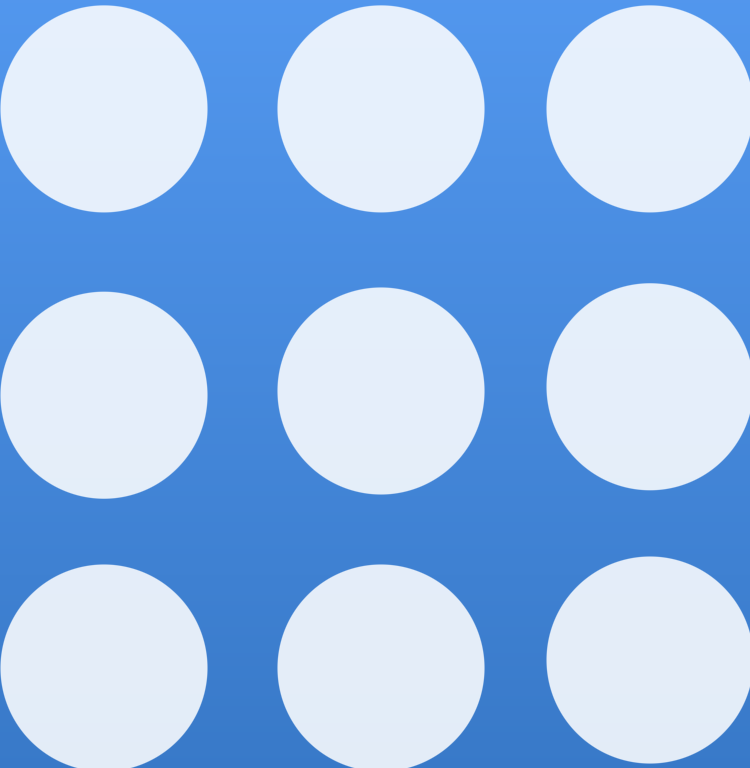
Reproduce this pattern procedurally as a WebGL 1 fragment shader.

```glsl
precision highp float;
// Three by three grid of pale translucent discs over a vertical blue gradient.
// Each disc is a circle distance function; its centre comes from the grid cell
// plus small row and column drifts. Lengths are fractions of canvas height.

uniform vec2 u_resolution;

const float DISC_RADIUS = 0.1348;
const float DISC_OPACITY = 0.86;
const float EDGE_PIXELS = 0.8;
const vec3 SKY_TOP = vec3(0.32, 0.59, 0.93);
const vec3 SKY_BOTTOM = vec3(0.22, 0.475, 0.785);

// Vertical background blend, height running from 0 at the bottom to 1.
vec3 backgroundColor(float height) {
  return mix(SKY_BOTTOM, SKY_TOP, height);
}

// Centre of a disc: column and row run from -1 to 1, left to right and downward.
vec2 discCenter(float column, float row) {
  float x = 0.4961 + 0.3555 * column - 0.0052 * abs(column);
  float depth = 0.5091 + 0.3640 * row - 0.0033 * abs(row);

  // The middle row tilts upward; the last disc of the bottom row sits higher.
  float middleTilt = 0.0055 * column * (1.0 - abs(row));
  float cornerLift = 0.0104 * step(0.5, column) * step(0.5, row);
  return vec2(x, 1.0 - depth + middleTilt + cornerLift);
}

float circleDistance(vec2 point, vec2 center, float radius) {
  return length(point - center) - radius;
}

// Union of all discs as a signed distance.
float gridDistance(vec2 point) {
  float nearest = 1.0;
  for (int row = -1; row <= 1; row++) {
    for (int column = -1; column <= 1; column++) {
      vec2 center = discCenter(float(column), float(row));
      nearest = min(nearest, circleDistance(point, center, DISC_RADIUS));
    }
  }
  return nearest;
}

// Smooth coverage of the inside of a shape.
float fillCoverage(float distance, float softness) {
  return 1.0 - smoothstep(-softness, softness, distance);
}

void main() {
  vec2 point = gl_FragCoord.xy / u_resolution.y;
  float softness = EDGE_PIXELS / u_resolution.y;

  vec3 color = backgroundColor(point.y);
  float coverage = fillCoverage(gridDistance(point), softness);
  color = mix(color, vec3(1.0), DISC_OPACITY * coverage);

  gl_FragColor = vec4(color, 1.0);
}
```
